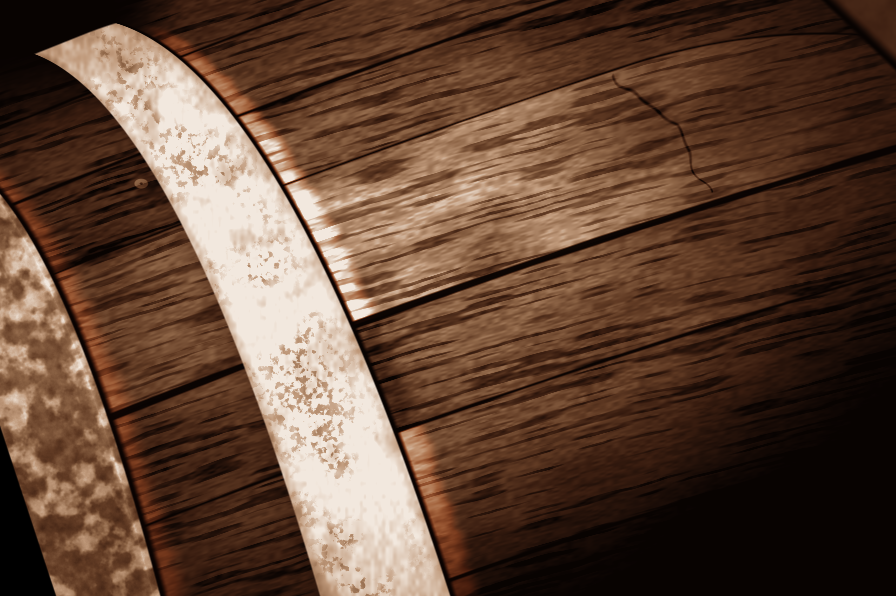
A WebGL 2 fragment shader for this texture:

```glsl
#version 300 es
precision highp float;
uniform vec2 u_resolution;
out vec4 fragColor;

float hash(vec2 p) {
    vec3 q = fract(p.xyx * 0.1031);
    q += dot(q, q.yzx + 33.33);
    return fract((q.x + q.y) * q.z);
}

float noise(vec2 p) {
    vec2 i = floor(p), f = fract(p);
    f = f * f * (3.0 - 2.0 * f);
    return mix(mix(hash(i), hash(i + vec2(1, 0)), f.x),
               mix(hash(i + vec2(0, 1)), hash(i + vec2(1, 1)), f.x), f.y);
}

float fbm(vec2 p) {
    float sum = 0.0, amp = 0.53;
    for (int i = 0; i < 4; i++) {
        sum += amp * noise(p);
        p = mat2(1.6, 1.2, -1.2, 1.6) * p + 7.3;
        amp *= 0.5;
    }
    return sum;
}

// Sepia ramp, tone runs from 0 (black) to 5 (cream)
vec3 sepia(float tone) {
    vec3 ramp[6] = vec3[6](vec3(0.03, 0.01, 0.005), vec3(0.22, 0.11, 0.06), vec3(0.38, 0.23, 0.14),
                           vec3(0.56, 0.40, 0.28), vec3(0.75, 0.60, 0.48), vec3(0.95, 0.91, 0.87));
    vec3 col = ramp[0];
    for (int i = 1; i < 6; i++) col = mix(col, ramp[i], clamp(tone - float(i - 1), 0.0, 1.0));
    return col;
}

float segment(vec2 p, vec2 a, vec2 b) {
    vec2 ab = b - a;
    return length(p - a - ab * clamp(dot(p - a, ab) / dot(ab, ab), 0.0, 1.0));
}

// Horizontal position of a hoop edge at a given depth below the top
float hoopEdge(float depth, float start, float scale, float shift) {
    return shift + scale * sqrt(max(depth - start, 0.0));
}

void main() {
    vec2 p = gl_FragCoord.xy / u_resolution.y;
    p.y = 1.0 - p.y;
    float aa = 1.2 / u_resolution.y;

    float hoopLeft = hoopEdge(p.y, 0.08, 0.56, 0.0);
    float hoopRight = hoopEdge(p.y, 0.03, 0.63, 0.135);
    float lowRight = hoopEdge(p.y, 0.25, 0.455, -0.125);
    float lowLeft = 0.33 * (p.y - 0.716);
    float pastHoop = p.x - hoopRight;
    float pastLow = p.x - lowRight;
    float rightSide = step(0.5 * (hoopLeft + hoopRight), p.x);

    // Staves: curved seams, each board with its own tone and worn end
    float seams[6] = float[6](0.216, 0.352, 0.497, 0.775, 0.98, 1.26);
    float gaps[6] = float[6](0.002, 0.003, 0.0015, 0.0055, 0.0025, 0.003);
    float tones[7] = float[7](1.9, 2.5, 2.3, 3.35, 2.5, 2.45, 1.7);
    float wear[7] = float[7](1.6, 1.9, 2.6, 2.2, -0.8, 1.8, 1.2);
    float across = p.y + 0.41 * p.x - 0.04 * p.x * p.x;
    float board = tones[0], worn = wear[0], seam = 0.0, lip = 0.0, id = 0.0;
    for (int i = 0; i < 6; i++) {
        float bend = i == 2 ? 0.45 * pow(max(p.x - 1.05, 0.0), 2.0) : 0.0;
        float d = across - seams[i] - bend;
        float side = smoothstep(-aa, aa, d);
        board = mix(board, tones[i + 1], side);
        worn = mix(worn, wear[i + 1], side);
        id += step(0.0, d);
        float gap = gaps[i] * (0.75 + 0.5 * noise(vec2(p.x * 9.0, float(i) * 5.0)));
        seam = max(seam, 1.0 - smoothstep(gap - aa, gap + aa, abs(d)));
        lip = max(lip, exp(-abs(d) * 110.0));
    }

    // Light falls off from the middle, fastest to the lower right
    vec2 fromLight = (p - vec2(0.72, 0.43)) / vec2(p.x > 0.72 ? 0.74 : 0.9, 0.66);
    float light = exp(-dot(fromLight, fromLight));
    light *= 1.0 - smoothstep(1.2, 1.75, 0.6 * p.x + p.y);

    // Wood grain: soft streaks, thin dark pores and broad stains
    float along = across - 0.06 * p.x + 0.012 * fbm(p * 6.0 + id * 9.0);
    float streak = noise(vec2(p.x * 8.0 + id * 13.0, along * 120.0));
    float pores = smoothstep(0.56, 0.8, noise(vec2(p.x * 11.0 + id * 31.0, along * 175.0)));
    float fibre = noise(vec2(p.x * 90.0, along * 290.0));
    float stain = fbm(vec2(p.x * 5.0, along * 9.0) + id * 4.0);
    float tone = 1.2 * board * light * (0.65 + 0.7 * stain) - 0.25;
    tone *= mix(0.9, 1.0, rightSide);
    tone += light * (0.6 * (streak - 0.5) + 1.0 * (fibre - 0.5) - 1.5 * pores - 0.35 * lip);

    // Worn strips beside the hoops
    float ragged = 0.016 * (noise(vec2(p.x * 4.0, along * 60.0)) - 0.5);
    float strip = 1.0 - smoothstep(0.025, 0.062, pastHoop + ragged);
    float lowStrip = 1.0 - smoothstep(0.015, 0.06, pastLow + ragged);
    float wornAmount = mix(lowStrip * 1.2, strip * worn * smoothstep(0.23, 0.3, p.x), rightSide);
    tone += wornAmount * (0.35 + 0.65 * light) * (0.85 + 0.3 * streak);

    // Crack and small knot
    vec2 wobble = p + 0.02 * (vec2(noise(p * 28.0), noise(p * 28.0 + 9.0)) - 0.5);
    float crack = min(segment(wobble, vec2(1.035, 0.125), vec2(1.13, 0.21)),
                      segment(wobble, vec2(1.13, 0.21), vec2(1.19, 0.325)));
    tone -= 1.2 * (1.0 - smoothstep(0.0, 0.004, crack));
    float knot = length((p - vec2(0.237, 0.308)) * vec2(1.0, 1.4));
    tone += 1.6 * (1.0 - smoothstep(0.003, 0.006, abs(knot - 0.007)));

    // Seams, contact shadows and the dark upper left
    tone = max(tone, 0.0) * (1.0 - 0.97 * seam);
    tone *= mix(smoothstep(0.004, 0.017, pastLow), smoothstep(0.004, 0.014, pastHoop), rightSide);
    tone *= mix(smoothstep(-0.01, 0.05, hoopLeft - p.x) * 0.2 + 0.8, 1.0, rightSide);
    tone *= mix(smoothstep(0.08, 0.3, p.y + 0.2 * p.x), smoothstep(0.18, 0.32, p.x), rightSide);
    vec3 col = sepia(tone);
    float warmth = clamp(wornAmount, 0.0, 1.0) * (1.0 - smoothstep(2.0, 4.5, tone));
    col *= mix(vec3(1.0), vec3(1.22, 0.97, 0.8), warmth);

    // Far hoop in the upper right corner
    float far = p.x - 1.385 - 1.05 * p.y;
    float farTone = 1.3 + 0.9 * (fbm(p * 22.0) - 0.5);
    col = mix(col, sepia(farTone * smoothstep(0.0, 0.03, far)), smoothstep(-0.012, 0.0, far));

    // Lower left hoop: mottled, rusty metal
    float mottle = fbm(p * 34.0);
    float lowTone = 3.4 + 1.7 * smoothstep(0.4, 0.68, mottle) - 1.6 * fbm(p * 70.0 + 3.0);
    lowTone -= 0.7 * smoothstep(0.6, 0.9, p.y) + 0.9 * (1.0 - smoothstep(0.3, 0.48, p.y));
    lowTone += 0.7 * exp(-abs(pastLow + 0.012) * 160.0);
    float lowMask = smoothstep(-aa, aa, -pastLow) * smoothstep(-aa, aa, p.x - lowLeft);
    col = mix(col, sepia(lowTone), lowMask);
    col *= 1.0 - 0.95 * smoothstep(-aa, aa, lowLeft - p.x);

    // Main hoop: bright metal with fine rust flecks and a tan rim
    float u = (p.x - hoopLeft) / max(hoopRight - hoopLeft, 0.01);
    float middle = exp(-pow((u - 0.42) * 2.8, 2.0));
    float flecks = smoothstep(0.5, 0.66, fbm(p * 110.0)) * smoothstep(0.4, 0.6, fbm(p * 11.0 + 5.0));
    float metal = 5.15 - 1.3 * flecks * middle - 0.5 * smoothstep(0.5, 0.75, fbm(p * 20.0));
    metal -= 0.7 * smoothstep(0.78, 1.05, p.y) + 0.9 * (1.0 - smoothstep(0.04, 0.2, p.y));
    metal -= 0.7 * (1.0 - smoothstep(0.0, 0.12, u)) + 0.5 * smoothstep(0.88, 1.0, u);
    metal += 0.5 * (noise(p * vec2(160.0, 90.0)) - 0.5);
    float crown = p.y - 0.09 + 0.4 * (p.x - 0.06) - 0.9 * pow(max(p.x - 0.14, 0.0), 2.0);
    float hoopMask = smoothstep(-aa, aa, p.x - hoopLeft) * smoothstep(-aa, aa, -pastHoop);
    hoopMask *= smoothstep(-aa, aa, crown);
    col = mix(col, sepia(metal), hoopMask);

    fragColor = vec4(clamp(col, 0.0, 1.0), 1.0);
}
```
